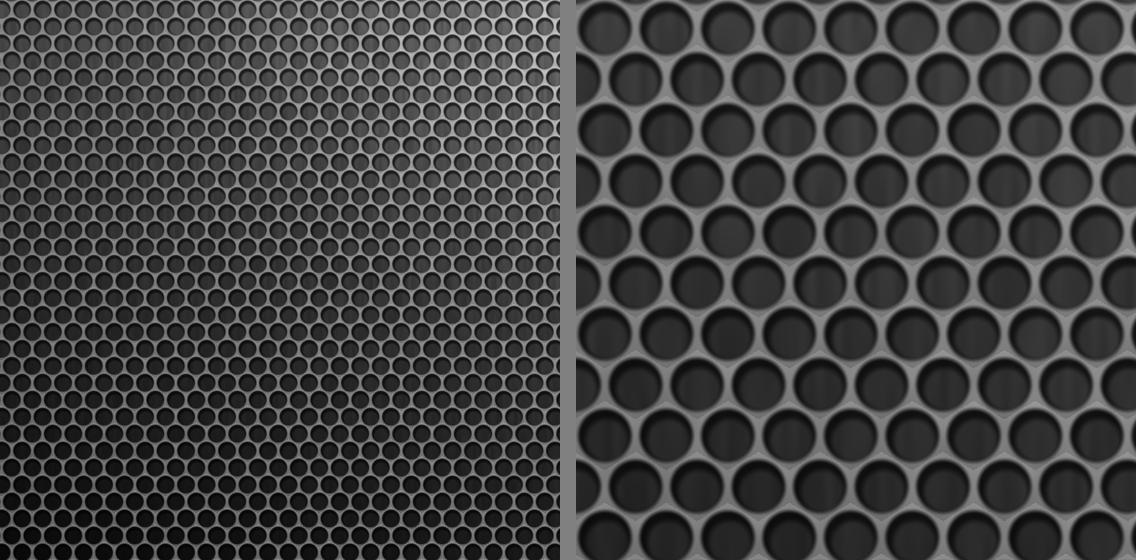
Left, the full canvas; right, a detail of the centre.
Give the GLSL for this pattern, as a WebGL 1 fragment shader.

```glsl
precision highp float;
// Perforated dark metal mesh: staggered round holes with bright rims, lit from the top right.

uniform vec2 u_resolution;

const vec2  PITCH         = vec2(0.0366, 0.0303);   // hole spacing, row spacing
const vec2  ANCHOR        = vec2(0.5152, 0.4983);   // centre of one hole
const float HOLE_RADIUS   = 0.0159;
const float RIM_SOFTNESS  = 0.0019;
const float FLOOR_RADIUS  = 0.0127;                 // lit part of the hole floor
const vec2  FLOOR_SHIFT   = vec2(0.0013, -0.0029);  // moves it away from the shadow
const float FLOOR_SOFT    = 0.0026;
const float SHADOW_DEPTH  = 0.36;
const vec2  STREAK_SCALE  = vec2(190.0, 24.0);
const float STREAK_AMOUNT = 0.22;
const float HOLE_VARIANCE = 0.10;
const float RIM_VARIANCE  = 0.12;

float hash(vec2 p) {
    vec3 q = fract(vec3(p.xyx) * 0.1031);
    q += dot(q, q.yzx + 33.33);
    return fract((q.x + q.y) * q.z);
}

float valueNoise(vec2 p) {
    vec2 cell = floor(p);
    vec2 f = fract(p);
    f = f * f * (3.0 - 2.0 * f);
    float low  = mix(hash(cell), hash(cell + vec2(1.0, 0.0)), f.x);
    float high = mix(hash(cell + vec2(0.0, 1.0)), hash(cell + vec2(1.0, 1.0)), f.x);
    return mix(low, high, f.y);
}

// Nearest hole of the staggered grid: xy is the offset from its centre, zw its id.
vec4 nearestHole(vec2 uv) {
    vec2 period = PITCH * vec2(1.0, 2.0);
    vec2 g = (uv - ANCHOR) / period;
    vec2 idA = floor(g + 0.5);
    vec2 idB = floor(g) + 0.5;
    vec2 a = (g - idA) * period;
    vec2 b = (g - idB) * period;
    return dot(a, a) < dot(b, b) ? vec4(a, idA * 2.0) : vec4(b, idB * 2.0);
}

void main() {
    vec2 uv = gl_FragCoord.xy / u_resolution;
    float pixel = 1.0 / min(u_resolution.x, u_resolution.y);
    vec4 hole = nearestHole(uv);
    vec2 p = hole.xy;

    // Broad lighting: rising to the top, with a glow in the right corner
    float glow = exp(-5.0 * dot(uv - 1.0, uv - 1.0));
    float floorTone = 0.03 + 0.25 * uv.y + 0.065 * uv.x + 0.06 * glow;
    float rimTone = 0.40 + 0.14 * uv.y + 0.06 * uv.x + 0.16 * glow;

    // Hole floor with vertical streaks and a shadow crescent at the upper left
    float streak = valueNoise(uv * STREAK_SCALE + 40.0) - 0.5;
    float variation = hash(hole.zw + 70.0) - 0.5;
    floorTone *= 1.0 + STREAK_AMOUNT * streak + HOLE_VARIANCE * variation;
    float floorSoft = max(FLOOR_SOFT, pixel);
    float lit = 1.0 - smoothstep(-floorSoft, floorSoft, length(p - FLOOR_SHIFT) - FLOOR_RADIUS);
    float inside = floorTone * mix(SHADOW_DEPTH, 1.0, lit);

    // Rim between holes, slightly brighter along the upper lip
    float lip = p.y / HOLE_RADIUS;
    float wear = valueNoise(uv * 70.0 + 11.0) - 0.5;
    rimTone *= 1.0 + mix(0.12, 0.03, uv.y) * lip + RIM_VARIANCE * wear;
    float rimSoft = max(RIM_SOFTNESS, pixel);
    float rim = smoothstep(-rimSoft, rimSoft, length(p) - HOLE_RADIUS);

    gl_FragColor = vec4(vec3(mix(inside, rimTone, rim)), 1.0);
}
```
